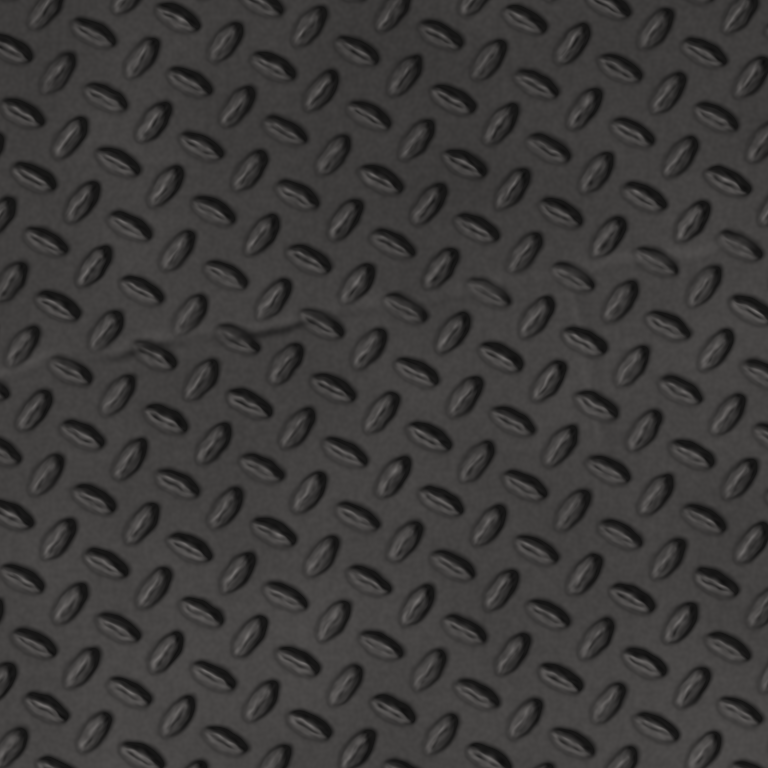
Write a Shadertoy shader that draws this texture.

```glsl
// Dark rubber tread plate: tilted rows of alternating oval studs, crossed by worn creases.

const float TILT = 0.184;                     // lattice rotation, radians
const vec2 CELL = vec2(0.1109, 0.0852);       // one steep and one flat stud per cell
const vec2 ORIGIN = vec2(0.0742, 0.9036);     // centre of one steep stud
const float STEEP_ANGLE = 0.76;               // stud angles inside the lattice
const float FLAT_ANGLE = -0.67;
const vec2 STEEP_RADII = vec2(0.0305, 0.0148);
const vec2 FLAT_RADII = vec2(0.0305, 0.0136);
const float BEVEL = 0.0115;
const vec2 LIGHT = vec2(-0.86, -0.51);        // direction towards the light
const float SHADOW_LENGTH = 0.006;
const float BASE = 0.249;
const float DARK = 0.085;
const float HIGHLIGHT = 0.085;
const float BROAD_VARIATION = 0.034;
const float GRAIN = 0.016;
const vec3 TINT = vec3(1.025, 0.995, 0.98);

float hash(vec2 p) {
    return fract(sin(dot(p, vec2(127.1, 311.7))) * 43758.54);
}

vec2 gradientAt(vec2 cell) {
    float a = 6.2832 * hash(cell);
    return vec2(cos(a), sin(a));
}

// Gradient noise, roughly -0.7 to 0.7
float noise(vec2 p) {
    vec2 i = floor(p), f = p - i;
    vec2 u = f * f * f * (f * (f * 6.0 - 15.0) + 10.0);
    vec2 e = vec2(1.0, 0.0);
    float low = mix(dot(gradientAt(i), f), dot(gradientAt(i + e), f - e), u.x);
    float high = mix(dot(gradientAt(i + e.yx), f - e.yx), dot(gradientAt(i + 1.0), f - 1.0), u.x);
    return mix(low, high, u.y);
}

// Coordinates of p along axes turned by angle a
vec2 turn(vec2 p, float a) {
    float c = cos(a), s = sin(a);
    return vec2(c * p.x + s * p.y, c * p.y - s * p.x);
}

float ellipseDistance(vec2 q, vec2 r) {
    float k = length(q / r);
    return k * (k - 1.0) / max(length(q / (r * r)), 0.001);
}

// Nearest stud: local position, distance to its edge, random value
vec4 stud(vec2 p) {
    vec2 g = turn(p - ORIGIN, TILT) / CELL;
    vec2 steepId = round(g), flatId = floor(g) + 0.5;
    vec2 steepPos = turn((g - steepId) * CELL, STEEP_ANGLE);
    vec2 flatPos = turn((g - flatId) * CELL, FLAT_ANGLE);
    float steepDist = ellipseDistance(steepPos, STEEP_RADII);
    float flatDist = ellipseDistance(flatPos, FLAT_RADII);
    return steepDist < flatDist ? vec4(steepPos, steepDist, hash(steepId))
                                : vec4(flatPos, flatDist, hash(flatId));
}

float studHeight(vec2 p) {
    return 1.0 - smoothstep(-BEVEL, 0.002, stud(p).z);
}

float bump(float x, float width) {
    return exp(-x * x / (width * width));
}

void mainImage(out vec4 fragColor, in vec2 fragCoord) {
    vec2 p = fragCoord / iResolution.y;

    // Sheet: slow tone changes, smudges and fine grain
    float tone = BASE + BROAD_VARIATION * (0.5 - p.y + noise(p * 2.7 + 4.0));
    tone += 0.016 * noise(p * 9.0 + 7.0);
    tone += GRAIN * (noise(p * 75.0) + 1.1 * noise(p * 150.0));

    // Long crease, patchy and deepest left of the middle, and a faint branch
    float wobble = noise(vec2(p.x * 8.0, 0.3)) + 0.5 * noise(vec2(p.x * 23.0, 5.6));
    float crease = p.y - 0.510 - 0.176 * p.x - 0.014 * wobble;
    float patches = clamp(0.65 + 1.3 * noise(p * vec2(14.0, 22.0)), 0.1, 1.2);
    float depth = 0.15 + 0.85 * smoothstep(0.08, 0.2, p.x) * (1.0 - smoothstep(0.38, 0.5, p.x));
    float branch = p.x - 0.74 - 0.19 * (0.635 - p.y) - 0.006 * noise(vec2(p.y * 14.0, 2.7));
    float branchSpan = smoothstep(0.36, 0.46, p.y) * (1.0 - smoothstep(0.61, 0.64, p.y));
    float ridge = 0.03 * bump(crease - 0.008, 0.009);
    float valley = 0.085 * depth * bump(crease + 0.004, 0.0065);
    tone += patches * (ridge - valley);
    tone += branchSpan * (0.018 * bump(branch, 0.005) - 0.014 * bump(branch - 0.014, 0.012));

    // Stud relief from the slope of the bevel, with slightly uneven rims
    vec2 q = p + 0.0022 * vec2(noise(p * 55.0), noise(p * 55.0 + 31.0));
    vec4 s = stud(q);
    vec2 e = vec2(0.0015, 0.0);
    vec2 slope = vec2(studHeight(q + e) - studHeight(q - e),
                      studHeight(q + e.yx) - studHeight(q - e.yx)) / (2.0 * e.x);
    float lit = -dot(slope, LIGHT) * BEVEL / 1.5;
    float inside = 1.0 - smoothstep(-0.004, 0.002, s.z);
    float towardLight = stud(q + LIGHT * SHADOW_LENGTH).z;
    float shadow = (1.0 - smoothstep(-0.006, 0.005, towardLight)) * (1.0 - inside);
    float relief = (1.0 - 0.5 * bump(crease, 0.016)) * mix(0.85, 1.08, s.w);
    float shade = 0.95 * max(-lit, 0.0) + 0.8 * shadow + 0.42 * bump(s.z + 0.001, 0.0045);

    // Worn top: a broken pale streak beside a dark groove
    float worn = noise(s.xy * vec2(70.0, 200.0) + 40.0 * s.w);
    float ends = 1.0 - smoothstep(0.010, 0.024, abs(s.x + 0.003));
    float streak = bump(s.y - 0.0024, 0.0028) * ends * (1.0 + worn);
    float groove = bump(s.y + 0.0024, 0.0026) * ends * (1.0 - worn);
    float wear = inside * (0.085 * streak - 0.065 * groove + 0.05 * worn);

    tone = mix(tone, DARK, clamp(shade * relief, 0.0, 1.0));
    tone += relief * (HIGHLIGHT * max(lit, 0.0) + wear);
    fragColor = vec4(clamp(tone * TINT, 0.0, 1.0), 1.0);
}
```
